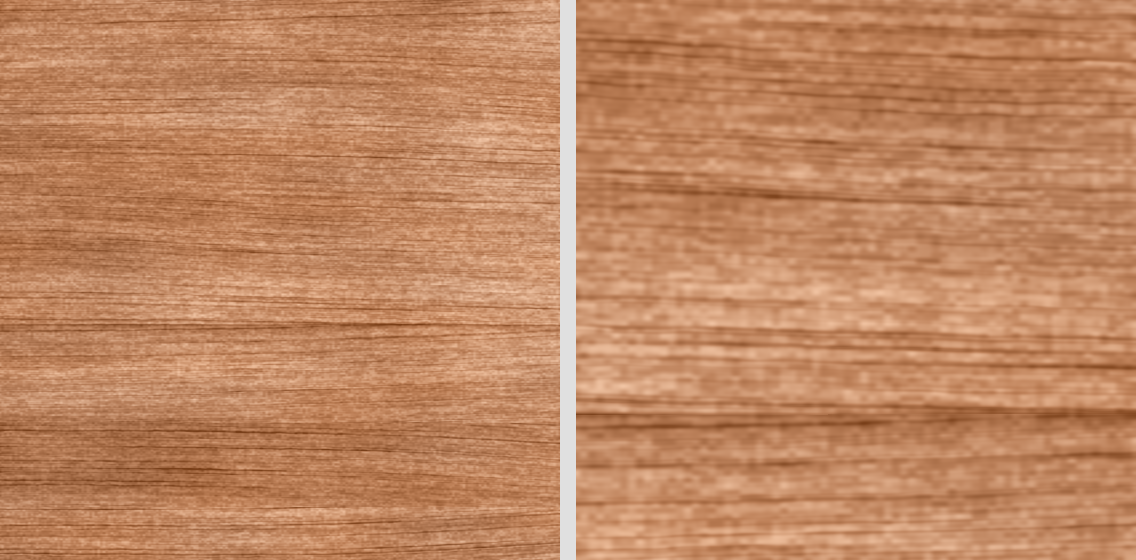
Left, the full canvas; right, a detail of the centre.
This texture is drawn by a three.js fragment shader. Its source:

```glsl
// Warm cherry wood boards with fine horizontal grain and a soft sheen at the right.
varying vec2 vUv;

float hash(vec2 p) {
  vec3 q = fract(p.xyx * vec3(0.1031, 0.1030, 0.0973));
  q += dot(q, q.yzx + 33.33);
  return fract((q.x + q.y) * q.z);
}

// Value noise centred on zero
float noise(vec2 p) {
  vec2 cell = floor(p);
  vec2 f = fract(p);
  f = f * f * (3.0 - 2.0 * f);
  float low = mix(hash(cell), hash(cell + vec2(1.0, 0.0)), f.x);
  float high = mix(hash(cell + vec2(0.0, 1.0)), hash(cell + vec2(1.0, 1.0)), f.x);
  return mix(low, high, f.y) - 0.5;
}

// Unevenly spaced dark lines that fade in and out along the board
float grainLines(float x, float across, float count, float width, float seed) {
  float row = floor(across * count);
  float ink = 0.0;
  for (int i = -1; i <= 1; i++) {
    float id = row + float(i);
    float rnd = hash(vec2(id, seed));
    float centre = (id + 0.2 + 0.6 * hash(vec2(seed + 5.0, id))) / count;
    float d = (across - centre) / (width * mix(0.8, 1.2, rnd));
    float fade = smoothstep(-0.45, 0.2, noise(vec2(x * 5.0 + rnd * 50.0, id + seed * 31.0)));
    fade *= 1.0 + 0.7 * noise(vec2(x * 45.0 + rnd * 90.0, id));
    ink += exp(-d * d) * mix(0.2, 1.0, rnd * rnd) * fade;
  }
  return min(ink, 1.0);
}

// Soft dark shade just below a board edge, with a crisp seam on top
float seam(float y, float edge) {
  float below = edge - y;
  float shade = smoothstep(-0.001, 0.002, below) * exp(-max(below, 0.0) / 0.014);
  float d = below / 0.0016;
  return 0.4 * shade + 0.6 * exp(-d * d);
}

float above(float y, float edge) {
  return smoothstep(edge - 0.003, edge + 0.003, y);
}

// Tone 0 is dark brown, 1 is pale cream
vec3 woodColour(float tone) {
  vec3 dark = vec3(0.60, 0.37, 0.22);
  vec3 middle = vec3(0.74, 0.507, 0.356);
  vec3 pale = vec3(0.88, 0.687, 0.552);
  return tone < 0.5 ? mix(dark, middle, tone * 2.0) : mix(middle, pale, tone * 2.0 - 1.0);
}

void main() {
  float x = vUv.x;
  float y = vUv.y + 0.002 * noise(vec2(vUv.x * 3.0, 2.0));

  // Boards: index and tone, counted from the bottom
  float board = step(0.095, y) + step(0.245, y) + step(0.42, y) + step(0.95, y);
  float tone = 0.61 - 0.13 * above(y, 0.095) + 0.17 * above(y, 0.245)
             + 0.10 * above(y, 0.42) - 0.15 * smoothstep(0.49, 0.515, y)
             + 0.04 * above(y, 0.76) - 0.13 * above(y, 0.95);

  // Grain direction: a slight slope per board, slow waves and a small wobble
  float across = y - 0.022 * cos(board * 3.0) * x * x
               + 0.018 * noise(vec2(x * 1.6, y * 5.0 + 7.0))
               + 0.0015 * noise(vec2(x * 9.0, y * 30.0))
               + 0.0012 * noise(vec2(x * 50.0, y * 70.0));

  // Broad patches, growth bands and cross figure
  tone += 0.20 * noise(vec2(x * 2.5, across * 9.0 + board * 13.0));
  tone += 0.26 * noise(vec2(x * 1.3 + 7.0, across * 38.0));
  tone += 0.14 * noise(vec2(x * 14.0, y * 6.0 + 40.0));

  // Long fibres, short fibres and speckle
  tone += 0.34 * noise(vec2(x * 9.0, across * 180.0));
  tone += 0.36 * noise(vec2(x * 75.0, across * 290.0 + 9.0));
  tone += 0.36 * noise(vec2(x * 210.0, y * 270.0));

  // Dark grain lines, strong and fine
  tone -= 0.68 * grainLines(x, across, 90.0, 0.0014, board + 1.0);
  tone -= 0.36 * grainLines(x, across, 165.0, 0.0010, board + 21.0);

  // Seams between boards
  float seamFade = 0.85 + 0.4 * noise(vec2(x * 3.0, board));
  tone -= seamFade * (0.85 * seam(y, 0.42) + 0.15 * seam(y, 0.245)
        + 0.4 * seam(y, 0.775 - 0.015 * x));

  // Light falls from the right
  float sheen = smoothstep(0.65, 1.0, x) * (0.9 + noise(vec2(x * 4.0, y * 5.0)));
  tone += 0.28 * sheen - 0.09 * (1.0 - smoothstep(0.0, 0.5, x));

  vec3 colour = woodColour(clamp(tone, -0.45, 1.25));
  colour += vec3(0.02, -0.005, -0.025) * noise(vec2(x * 5.0, across * 20.0 + 60.0));
  gl_FragColor = vec4(colour, 1.0);
}
```
